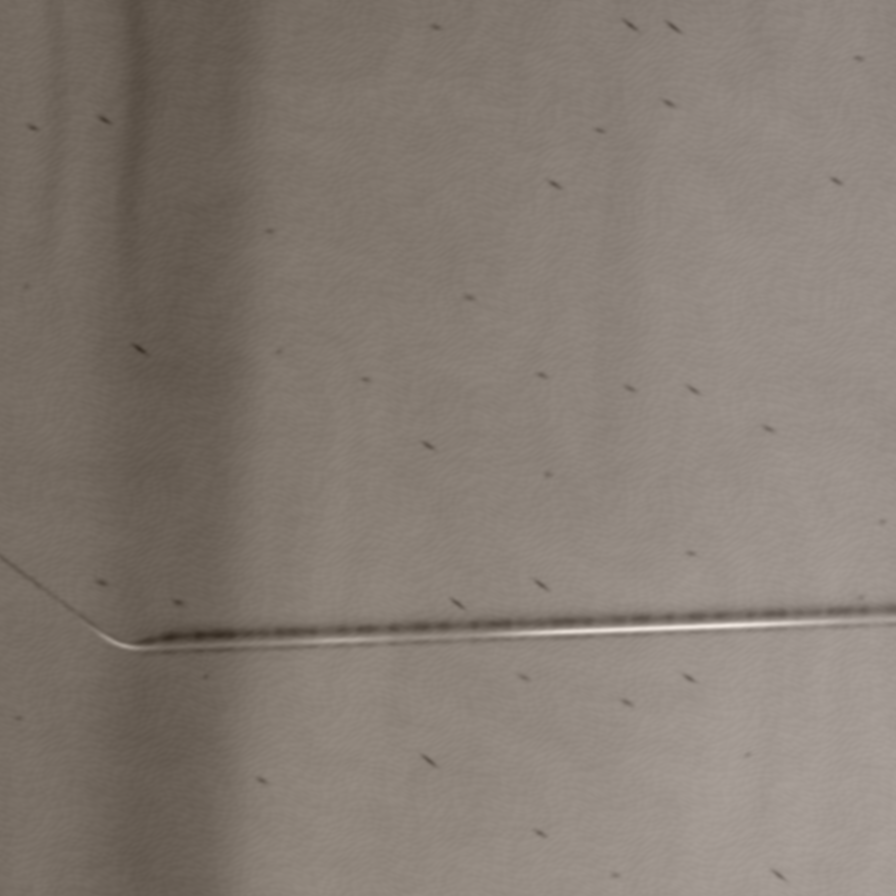
This texture is drawn by a Shadertoy shader. Its source:

```glsl
#define SEAM_LEFT vec2(0.375, -0.735)
#define SEAM_RIGHT vec2(0.271, 0.038)
#define SEAM_BEND 0.018
#define GRAIN_SCALE vec2(95.0, 140.0)
#define GRAIN_AMOUNT 0.022
#define MOTTLE_AMOUNT 0.009
#define PIT_GRID 11.0
#define PIT_CHANCE 0.36
#define WARM_TINT vec3(0.0, -0.038, -0.075)
#define COOL_TINT vec3(0.0, -0.036, -0.062)

vec2 hash2(vec2 p) {
    p = vec2(dot(p, vec2(127.1, 311.7)), dot(p, vec2(269.5, 183.3)));
    return fract(sin(p) * 43758.55);
}

// Distance to the nearest jittered cell centre
float cellular(vec2 p) {
    vec2 cell = floor(p), local = fract(p);
    float nearest = 2.0;
    for (int j = -1; j <= 1; j++)
        for (int i = -1; i <= 1; i++) {
            vec2 o = vec2(i, j);
            vec2 d = o + hash2(cell + o) - local;
            nearest = min(nearest, dot(d, d));
        }
    return sqrt(nearest);
}

// Warped sines for soft stains
float mottle(vec2 p) {
    float sum = 0.0, amp = 1.0;
    for (int i = 0; i < 4; i++) {
        p = mat2(0.8, -0.6, 0.6, 0.8) * p * 1.7 + 2.3;
        p += 0.7 * sin(p.yx * 1.3);
        sum += amp * sin(p.x) * sin(p.y);
        amp *= 0.75;
    }
    return sum;
}

float band(float x, float center, float width) {
    float t = (x - center) / width;
    return exp(-t * t);
}

float seamHeight(float x) {
    float a = SEAM_LEFT.x + SEAM_LEFT.y * x;
    float b = SEAM_RIGHT.x + SEAM_RIGHT.y * x;
    float h = max(SEAM_BEND - abs(a - b), 0.0) / SEAM_BEND;
    return max(a, b) + 0.25 * SEAM_BEND * h * h;
}

// Small tilted holes, one at most per grid cell
float pits(vec2 p) {
    vec2 cell = floor(p * PIT_GRID);
    vec2 rnd = hash2(cell + 17.0);
    vec2 center = (cell + 0.15 + 0.7 * hash2(cell + 41.0)) / PIT_GRID;
    vec2 d = p - center;
    d.y += d.x * (rnd.y - 0.3);
    d /= vec2(0.004 + 0.004 * rnd.y, 0.0035);
    float depth = step(rnd.x, PIT_CHANCE) * (0.3 + 0.7 * rnd.y);
    return depth * exp(-dot(d, d));
}

void mainImage(out vec4 fragColor, in vec2 fragCoord) {
    vec2 uv = fragCoord / iResolution.xy;

    // Broad lighting: dim upper left, pale lower right
    float right = smoothstep(0.18, 0.36, uv.x);
    float tone = mix(0.455, 0.515, right) + 0.09 * smoothstep(0.3, 1.0, uv.x);
    tone += mix(0.02, 0.09, right) * (0.5 - uv.y);

    // Vertical shaded column and upper streaks
    float edge = 0.255 + 0.035 * uv.y;
    float column = smoothstep(0.07, 0.16, uv.x);
    column *= 1.0 - smoothstep(edge - 0.035, edge + 0.035, uv.x);
    tone -= 0.055 * column;
    float upper = smoothstep(0.5, 1.0, uv.y);
    float sway = 0.006 * sin(uv.y * 19.0);
    tone -= 0.035 * upper * band(uv.x + sway, 0.06, 0.012);
    tone -= 0.045 * upper * band(uv.x + sway, 0.15, 0.016);
    tone -= 0.012 * band(uv.x, 0.70, 0.025) * smoothstep(0.4, 0.7, uv.y);

    // Stains and embossed grain
    tone += MOTTLE_AMOUNT * mottle(uv * vec2(7.0, 5.0));
    tone += 0.4 * MOTTLE_AMOUNT * mottle(uv * vec2(32.0, 44.0) + 5.0);
    vec2 grainPos = uv * GRAIN_SCALE + 0.8 * sin(uv.yx * 57.0);
    float relief = cellular(grainPos) - cellular(grainPos + vec2(0.25, -0.4));
    tone += GRAIN_AMOUNT * relief;
    tone += 0.012 * (0.5 - cellular(uv * vec2(38.0, 62.0) + 9.0));
    tone -= 0.18 * pits(uv);

    // Seam: broken dark lip above a bright ridge
    float slope = mix(SEAM_LEFT.y, SEAM_RIGHT.y, smoothstep(0.115, 0.15, uv.x));
    float d = (uv.y - seamHeight(uv.x)) * inversesqrt(1.0 + slope * slope);
    float straight = smoothstep(0.13, 0.2, uv.x);
    float wear = 0.8 + 0.2 * sin(uv.x * 61.0 + 2.0 * sin(uv.x * 143.0));
    float lip = mix(0.003, 0.011, straight);
    tone -= mix(0.08, 0.17, straight) * wear * band(d, lip, mix(0.0035, 0.0058, straight));
    tone -= 0.05 * straight * band(d, 0.014, 0.012);
    tone -= 0.09 * straight * wear * band(d, -0.006, 0.0035);

    float glint = 0.75 * band(uv.x, 0.135, 0.028);
    glint += 0.3 * band(uv.x, 0.38, 0.04) + 0.15 * straight;
    glint += 0.85 * smoothstep(0.52, 0.64, uv.x) * (1.0 - smoothstep(0.8, 0.98, uv.x));
    tone += 0.34 * glint * band(d, 0.0, 0.0033);

    // Warm grey turning cooler to the right
    vec3 color = tone + mix(WARM_TINT, COOL_TINT, smoothstep(0.3, 1.0, uv.x));
    fragColor = vec4(clamp(color, 0.0, 1.0), 1.0);
}
```
